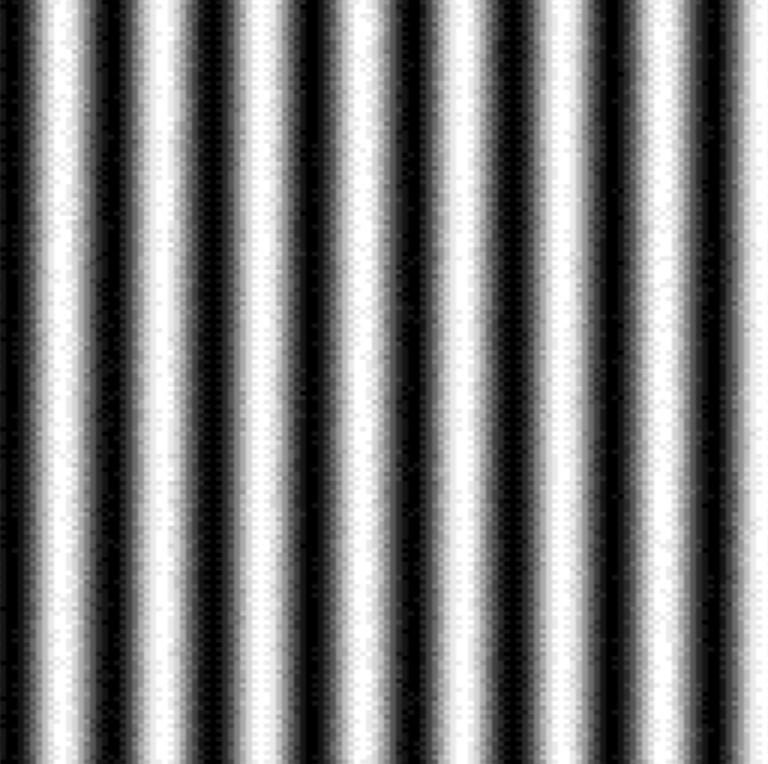
Reproduce this pattern procedurally as a Shadertoy shader.

```glsl
#define STRIPES 7.67             // light bands across the canvas
#define FIRST_LIGHT 0.0807       // centre of the first light band
#define CELLS vec2(128.0, 170.0) // dither cells across and down
#define LEVELS 12.0              // grey steps above black
#define GRAIN 0.35               // random dither everywhere
#define MID_GRAIN 0.9            // extra random dither in the midtones
#define SOFTNESS 0.35            // blend width between cells

const float TAU = 6.2831853;

float hash(vec2 p) {
    vec3 q = fract(vec3(p.xyx) * 0.1031);
    q += dot(q, q.yzx + 33.33);
    return fract((q.x + q.y) * q.z);
}

// Two by two ordered threshold: 0, 0.5 / 0.75, 0.25
float orderedThreshold(vec2 cell) {
    vec2 parity = mod(cell, 2.0);
    return 0.5 * abs(parity.x - parity.y) + 0.25 * parity.y;
}

// Sine stripe, dithered to a few grey levels
float cellTone(vec2 cell) {
    float x = (cell.x + 0.5) / CELLS.x;
    float wave = 0.5 + 0.5 * cos(TAU * STRIPES * (x - FIRST_LIGHT));
    float grain = GRAIN + MID_GRAIN * 4.0 * wave * wave * (1.0 - wave);
    float dither = orderedThreshold(cell) + 0.125 + (hash(cell) - 0.5) * grain;
    return clamp(floor(wave * LEVELS + dither) / LEVELS, 0.0, 1.0);
}

void mainImage(out vec4 fragColor, in vec2 fragCoord) {
    vec2 grid = fragCoord / iResolution.xy * CELLS - 0.5;
    vec2 cell = floor(grid);
    vec2 blend = smoothstep(0.5 - SOFTNESS, 0.5 + SOFTNESS, grid - cell);

    // Soft joins between the four nearest cells
    float lower = mix(cellTone(cell), cellTone(cell + vec2(1.0, 0.0)), blend.x);
    float upper = mix(cellTone(cell + vec2(0.0, 1.0)), cellTone(cell + 1.0), blend.x);
    fragColor = vec4(vec3(mix(lower, upper, blend.y)), 1.0);
}
```
